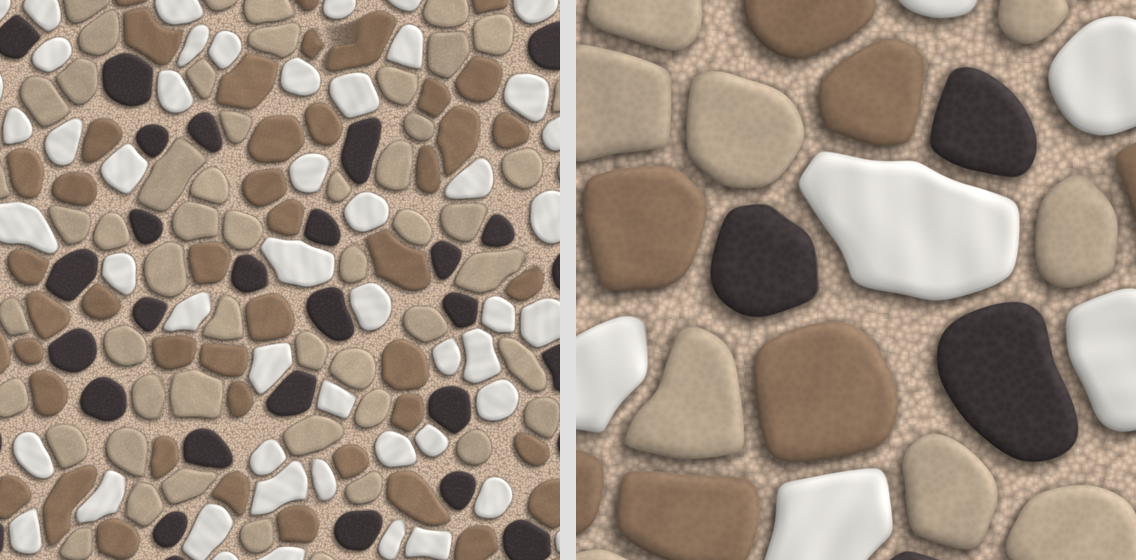
Left: the whole. Right: its middle third, enlarged.
Reproduce this texture procedurally as a WebGL 2 fragment shader.

```glsl
#version 300 es
precision highp float;
// Rounded pebbles in four tones, set in sandy grout and lit from the upper right.
uniform vec2 u_resolution;
out vec4 fragColor;

vec3 hash3(vec2 c) {
  vec3 q = vec3(dot(c, vec2(127.1, 311.7)), dot(c, vec2(269.5, 183.3)), dot(c, vec2(419.2, 371.9)));
  return fract(sin(q) * 43758.5);
}

// Cellular noise: distance to the nearest grain centre
float grains(vec2 p) {
  vec2 base = floor(p);
  float nearest = 1.0;
  for (int y = -1; y <= 1; y++)
    for (int x = -1; x <= 1; x++) {
      vec2 cell = base + vec2(x, y);
      nearest = min(nearest, length(cell + hash3(cell).xy - p));
    }
  return nearest;
}

// Signed distance to the closest pebble (negative inside) and its cell.
// Seeds are short segments; soft bisectors between them round the corners.
float pebbles(vec2 p, out vec2 id) {
  const float soft = 0.045;
  p += 0.06 * sin(p.yx * vec2(2.3, 2.9) + vec2(0.4, 1.7));
  vec2 base = floor(p);
  float nearest = 4.0, others = 0.0;
  id = base;
  for (int y = -2; y <= 2; y++)
    for (int x = -2; x <= 2; x++) {
      vec2 cell = base + vec2(x, y);
      vec3 place = hash3(cell), form = hash3(cell + 57.0);
      vec2 seed = cell + 0.5 + 0.6 * (place.xy - 0.5);
      seed.x += 0.5 * mod(cell.y, 2.0) - 0.25;
      float angle = 6.2832 * form.x;
      vec2 axis = vec2(cos(angle), sin(angle));
      float halfLength = form.y > 0.86 ? 0.42 : 0.16 * form.y;
      vec2 toSeed = p - seed;
      toSeed -= axis * clamp(dot(toSeed, axis), -halfLength, halfLength);
      float dist = length(toSeed) - 0.2 * form.z;
      if (dist < nearest) {
        others += exp(-nearest / soft);
        nearest = dist;
        id = cell;
      } else {
        others += exp(-dist / soft);
      }
    }
  float border = 0.5 * (nearest + soft * log(others + 1e-30)) + 0.058;
  float limit = nearest - 0.37;
  float blend = max(0.1 - abs(border - limit), 0.0);
  return max(border, limit) + blend * blend * 2.5;
}

vec3 pebbleColor(vec2 p, vec2 id, float grain) {
  vec3 rnd = hash3(id + 113.0);
  float pick = fract(dot(id, vec2(0.755, 0.57)) + 0.3 * rnd.x);
  float angle = 6.2832 * rnd.y;
  vec2 q = mat2(cos(angle), sin(angle), -sin(angle), cos(angle)) * (p - id);
  float streak = sin(q.x * 9.0 + 2.0 * sin(q.y * 5.0 + angle)) + 0.5 * sin(q.x * 23.0 + q.y * 6.0);
  float tone = 1.0 + 0.12 * (rnd.z - 0.5) + 0.08 * (grain - 0.45);
  // Pearl, charcoal, brown and khaki stones
  if (pick < 0.27) return vec3(0.86, 0.85, 0.83) * (1.0 + 0.03 * streak + 0.03 * (rnd.z - 0.5));
  if (pick < 0.48) return vec3(0.235, 0.205, 0.21) * (tone + 0.12 * (grain - 0.45));
  if (pick < 0.72) return vec3(0.53, 0.43, 0.345) * (tone + 0.025 * streak);
  return vec3(0.69, 0.62, 0.535) * (tone + 0.02 * streak);
}

void main() {
  vec2 uv = gl_FragCoord.xy / u_resolution.y;
  vec2 p = uv * 12.5 + 3.0;
  vec2 light = normalize(vec2(0.7, 0.75));
  vec2 id, unused;
  float d = pebbles(p, id);
  float slope = (pebbles(p + light * 0.03, unused) - pebbles(p - light * 0.03, unused)) / 0.06;
  float caster = pebbles(p + light * 0.1, unused);
  float grain = grains(uv * 210.0);

  // Sandy grout with cast shadows and darker contact lines
  float sand = 1.0 + 0.35 * (0.45 - grain) + 0.1 * (hash3(floor(uv * 256.0)).x - 0.5);
  vec3 grout = vec3(0.755, 0.665, 0.585) * sand;
  grout *= 1.0 - 0.42 * smoothstep(0.07, -0.07, caster);
  grout *= 1.0 - 0.22 * smoothstep(0.05, 0.0, d);

  // Flat-topped stones with a bevelled rim
  float rim = 1.0 - smoothstep(0.0, 0.12, -d);
  float shade = 1.0 + rim * (slope > 0.0 ? 0.2 : 0.32) * slope;
  shade -= 0.12 * smoothstep(-0.035, 0.0, d);
  vec3 stone = pebbleColor(p, id, grain) * shade;
  stone += 0.05 * rim * max(slope, 0.0);

  float edge = 12.5 / u_resolution.y;
  vec3 color = mix(stone, grout, smoothstep(-edge, edge, d));
  fragColor = vec4(clamp(color, 0.0, 1.0), 1.0);
}
```
